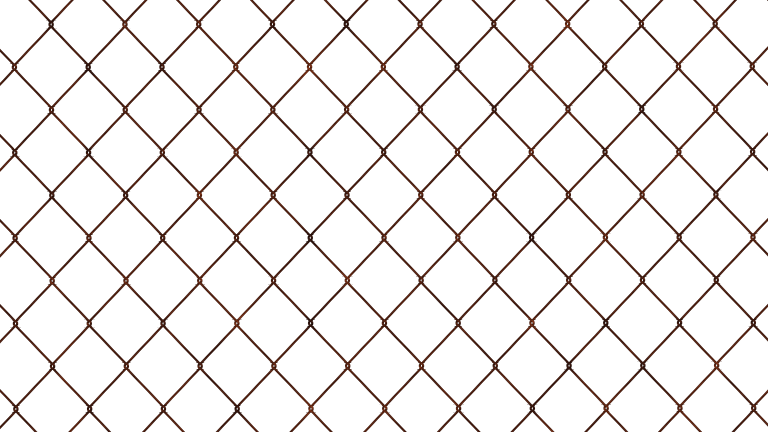
Write a Shadertoy shader that draws this pattern.

```glsl
const vec2 KNOT_PITCH = vec2(0.1708, 0.0989);  // spacing along a row, between rows
const vec2 ANCHOR = vec2(0.8032, 0.5486);
const vec2 KNOT_HALF = vec2(0.0037, 0.0085);
const float WIRE_RADIUS = 0.0025;

vec2 hash2(vec2 p) {
    vec3 v = fract(p.xyx * vec3(0.1031, 0.1030, 0.0973));
    v += dot(v, v.yzx + 33.33);
    return fract((v.xx + v.yz) * v.zy);
}

float gradientDot(vec2 cell, vec2 corner, vec2 f) {
    return dot(hash2(cell + corner) * 2.0 - 1.0, f - corner);
}

float gradientNoise(vec2 p) {
    vec2 i = floor(p), f = fract(p);
    vec2 u = f * f * f * (f * (f * 6.0 - 15.0) + 10.0);
    vec2 e = vec2(0.0, 1.0);
    return mix(mix(gradientDot(i, e.xx, f), gradientDot(i, e.yx, f), u.x),
               mix(gradientDot(i, e.xy, f), gradientDot(i, e.yy, f), u.x), u.y);
}

// Straight wire through points a and b, starting at a
float wireDistance(vec2 p, vec2 a, vec2 b, float radius) {
    vec2 ab = b - a;
    float t = max(dot(p - a, ab) / dot(ab, ab), 0.0);
    return length(p - a - ab * t) - radius;
}

// Parabolic hook that enters and leaves on the left and bulges to the right
float hookDistance(vec2 p, vec2 size, float radius) {
    float y = p.y / size.y;
    float curveX = size.x * (1.0 - 2.0 * y * y);
    float slope = 4.0 * size.x * y / size.y;
    float d = abs(p.x - curveX) / sqrt(1.0 + slope * slope) - radius;
    return max(d, abs(p.y) - size.y);
}

vec3 rustColor(vec2 p, float knotTint) {
    float patches = gradientNoise(p * 9.0) + 0.6 * gradientNoise(p * 38.0);
    float grain = gradientNoise(p * 190.0);
    float rust = clamp(0.42 + 0.55 * patches + 0.35 * grain + knotTint, 0.0, 1.0);
    return mix(vec3(0.17, 0.07, 0.045), vec3(0.41, 0.16, 0.07), rust);
}

// Round strand: dark rim, brighter spine
vec3 paintStrand(vec3 under, float d, float radius, vec3 rust, float pixel) {
    float spine = clamp(-d / radius, 0.0, 1.0);
    float coverage = clamp(0.5 - d / pixel, 0.0, 1.0);
    return mix(under, rust * mix(0.75, 1.25, spine), coverage);
}

void mainImage(out vec4 fragColor, in vec2 fragCoord) {
    float pixel = 1.0 / iResolution.y;
    vec2 p = fragCoord * pixel;

    // Slightly skewed, staggered lattice with one knot per cell
    vec2 q = p - ANCHOR;
    q += vec2(0.0042 * q.y, -0.0012 * q.x);
    float row = floor(q.y / KNOT_PITCH.y + 0.5);
    float stagger = 0.5 * mod(row, 2.0);
    float column = floor(q.x / KNOT_PITCH.x - stagger + 0.5);
    vec2 local = q - vec2(column + stagger, row) * KNOT_PITCH;

    // Each knot weathers differently, fading into its wires
    float nearKnot = 1.0 - smoothstep(0.006, 0.03, length(local));
    float knotTint = (hash2(vec2(column, row) + 50.0).x - 0.5) * 0.8 * nearKnot;
    vec3 rust = rustColor(p, knotTint);

    // Four half wires meet the neighbouring cells at their midpoints
    vec2 midpoint = KNOT_PITCH * vec2(0.25, 0.5);
    float wire = wireDistance(abs(local), KNOT_HALF, midpoint, WIRE_RADIUS);
    vec3 color = paintStrand(vec3(1.0), wire, WIRE_RADIUS, rust, pixel);

    // Interlocked hooks swap over and under at the middle of the knot
    float side = local.y > 0.0 ? 1.0 : -1.0;
    vec2 mirrored = vec2(local.x * side, local.y);
    float over = hookDistance(mirrored, KNOT_HALF, WIRE_RADIUS);
    float under = hookDistance(mirrored * vec2(-1.0, 1.0), KNOT_HALF, WIRE_RADIUS);
    color = paintStrand(color, under, WIRE_RADIUS, rust * 0.8, pixel);
    color = paintStrand(color, over, WIRE_RADIUS, rust * 1.1, pixel);

    fragColor = vec4(color, 1.0);
}
```
